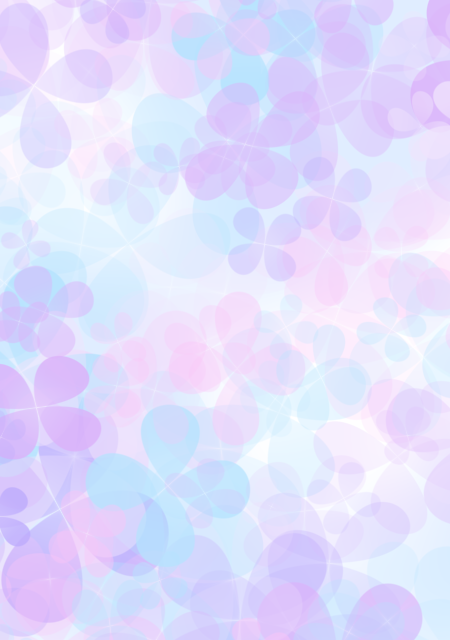
Write a WebGL 1 fragment shader that draws this background.

```glsl
precision highp float;
// Translucent pastel four-petal flowers scattered over a pale wash.
// Each petal is an implicit teardrop folded into four; the flowers are
// layered from large and faint to small, with light slits at their hearts.

uniform vec2 u_resolution;

const int FLOWERS = 112;
const float MARGIN = 0.10;

vec4 hash4(float n) {
  return fract(sin(n * vec4(12.99, 78.23, 39.43, 53.17) + 1.7) * 437.585);
}

mat2 rotation(float angle) {
  float c = cos(angle), s = sin(angle);
  return mat2(c, -s, s, c);
}

// Slow layered sines, about 0 to 1, for uneven density and hue.
float cloud(vec2 p) {
  float s = sin(p.x * 4.1 + 1.8 * sin(p.y * 3.3 + 0.6));
  s += sin(p.y * 5.2 - 1.5 * sin(p.x * 3.7 + 2.0));
  return 0.5 + 0.25 * s;
}

// Fold the plane so that all four petals lie along +x.
vec2 foldPetals(vec2 p) {
  p = abs(p);
  return vec2(max(p.x, p.y), min(p.x, p.y));
}

// Approximate distance to the teardrop y = width * x * sqrt(1 - x).
float petalDistance(vec2 q, float width) {
  float w2 = width * width;
  float field = q.y * q.y - w2 * q.x * q.x * (1.0 - q.x);
  vec2 slope = vec2(w2 * q.x * (3.0 * q.x - 2.0), 2.0 * q.y);
  return field / max(length(slope), 0.001);
}

// Lavender, pink, sky, lilac and a pale tint, chosen by k in 0..1.
vec3 petalColor(float k) {
  vec3 c = vec3(0.74, 0.67, 0.99);
  c = mix(c, vec3(0.98, 0.77, 0.97), step(0.25, k));
  c = mix(c, vec3(0.71, 0.89, 0.995), step(0.48, k));
  c = mix(c, vec3(0.86, 0.70, 0.98), step(0.66, k));
  return mix(c, vec3(0.94, 0.89, 0.99), step(0.87, k));
}

// Blend one flower over the color below; p is relative to its heart.
vec3 addFlower(vec3 below, vec2 p, float radius, float width,
               vec3 tint, float opacity, float pixel) {
  vec2 q = foldPetals(p / radius);
  float edge = petalDistance(q, width) * radius;
  float cover = 1.0 - smoothstep(-pixel, pixel, edge);
  float fade = mix(0.65, 1.0, smoothstep(0.0, 0.7, q.x));
  vec3 color = mix(below, tint, cover * opacity * fade);

  // Thin light slits between neighbouring petals
  float slit = exp(-9.0 * length(q) - 45.0 * (q.x - q.y));
  return mix(color, vec3(1.0), 0.4 * slit);
}

void main() {
  float pixel = 1.0 / u_resolution.x;
  vec2 p = gl_FragCoord.xy * pixel;
  vec2 canvas = vec2(1.0, u_resolution.y * pixel);

  // Pale wash
  float wash = smoothstep(0.1, 0.8, cloud(p));
  vec3 color = mix(vec3(1.0), vec3(0.88, 0.93, 1.0), wash);

  // Flowers, evenly spread by a low-discrepancy sequence with jitter
  for (int i = 0; i < FLOWERS; i++) {
    float n = float(i);
    float age = 1.0 - n / float(FLOWERS);
    vec4 shape = hash4(n + 1.0);
    vec4 look = hash4(n + 201.0);

    vec2 spot = fract(n * vec2(0.7549, 0.5698) + 0.12 * shape.xy + 0.3);
    vec2 center = mix(vec2(-MARGIN), canvas + MARGIN, spot);
    float radius = mix(0.07, 0.28, pow(age, 1.3)) * mix(0.8, 1.15, shape.z);
    float width = mix(0.76, 0.97, look.x);

    // Slight tilt, then a free turn
    vec2 local = rotation(look.y * 6.283) * (p - center);
    local.y *= mix(1.0, 1.25, look.w);
    local = rotation(shape.w * 6.283) * local;

    // Denser and differently tinted from region to region
    float bold = step(0.84, look.z);
    float opacity = mix(0.20, 0.44, look.z) + 0.22 * bold;
    opacity *= mix(0.5, 1.3, smoothstep(0.1, 0.85, cloud(center)));
    float hue = 0.7 * fract(n * 0.618) + 0.6 * cloud(center.yx + 2.0);
    color = addFlower(color, local, radius, width,
                      petalColor(fract(hue)), opacity, pixel);
  }

  gl_FragColor = vec4(color, 1.0);
}
```
